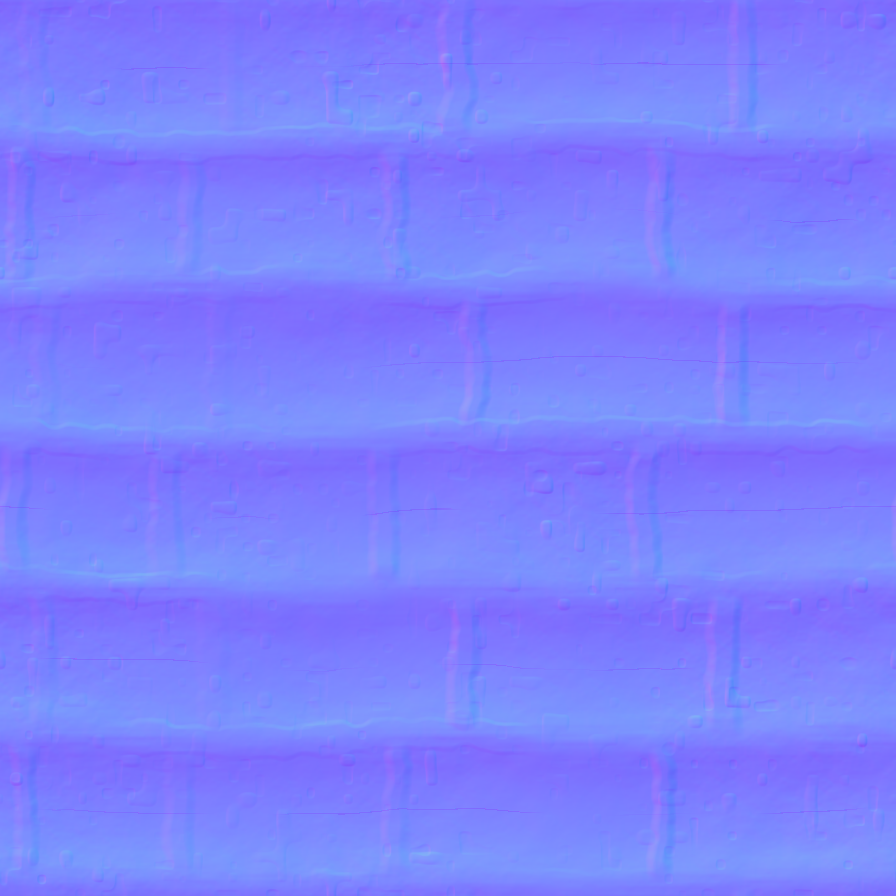
Write a three.js fragment shader that draws this texture map.

```glsl
#define ROWS 6.0
#define COURSE_DEPTH 0.0042
#define CROWN 0.0014
#define JOINT_DEPTH 0.0015
#define JOINT_HALF_WIDTH 0.006
#define JOINT_BEVEL 0.013
#define LIP_DEPTH 0.0005
#define GRAIN 0.0007
#define PIT_DEPTH 0.0006
#define SAMPLE_STEP 0.0012
#define BIAS vec2(-0.02, 0.012)

varying vec2 vUv;

float hash(vec2 p) {
  return fract(sin(dot(p, vec2(127.1, 311.7))) * 43758.5453);
}

// Value noise that tiles over the unit square
float noise(vec2 uv, vec2 cells) {
  vec2 p = uv * cells;
  vec2 i = floor(p);
  vec2 f = p - i;
  f = f * f * f * (f * (f * 6.0 - 15.0) + 10.0);
  vec2 a = mod(i, cells);
  vec2 b = mod(i + 1.0, cells);
  return mix(mix(hash(a), hash(vec2(b.x, a.y)), f.x),
             mix(hash(vec2(a.x, b.y)), hash(b), f.x), f.y);
}

float grain(vec2 uv) {
  float sum = 0.0;
  float amplitude = 1.0;
  vec2 cells = vec2(22.0, 26.0);
  for (int i = 0; i < 4; i++) {
    sum += amplitude * (noise(uv, cells) - 0.5);
    amplitude *= 0.5;
    cells *= 2.0;
  }
  return sum;
}

// Upright joints of one course: two alternating layouts with jitter
float jointDepth(vec2 uv, float row) {
  float odd = mod(row, 2.0);
  vec4 places = mix(vec4(0.018, 0.2, 0.435, 0.727), vec4(0.042, 0.245, 0.523, 0.822), odd);
  vec4 strengths = mix(vec4(0.8, 0.6, 0.75, 0.9), vec4(0.4, 0.25, 0.9, 1.0), odd);
  float wobble = (noise(uv, vec2(14.0, 30.0)) - 0.5) * 0.009
               + (noise(uv, vec2(60.0, 90.0)) - 0.5) * 0.003;
  float depth = 0.0;
  for (int i = 0; i < 4; i++) {
    float seed = hash(vec2(float(i) + 3.0, row));
    float d = uv.x - places[i] + wobble + (seed - 0.5) * 0.03;
    d = abs(d - floor(d + 0.5));
    float halfWidth = JOINT_HALF_WIDTH * (0.4 + seed);
    float groove = 1.0 - smoothstep(halfWidth, halfWidth + JOINT_BEVEL, d);
    depth = max(depth, groove * strengths[i]);
  }
  return depth * (0.65 + 0.6 * noise(uv, vec2(20.0, 30.0)));
}

float height(vec2 uv) {
  // Wavering courses; m is the distance from the bed joint in row units
  float waver = (noise(uv, vec2(6.0, 7.0)) - 0.5) * 0.018
              + (noise(uv, vec2(36.0)) - 0.5) * 0.003;
  float y = (uv.y - 0.01 + waver) * ROWS;
  float row = mod(floor(y), ROWS);
  float v = fract(y) - 0.5;
  float m = 0.5 - abs(v);
  float bed = exp(-m * m / 0.036);
  float h = CROWN * cos(6.2832 * v) - COURSE_DEPTH * bed;

  // Upright joints fade into the bed joints
  h -= JOINT_DEPTH * jointDepth(uv, row) * smoothstep(0.02, 0.17, m);

  // Ragged paint lip, stronger along the lower edge
  float ragged = m + (noise(uv, vec2(50.0, 40.0)) - 0.5) * 0.05;
  float lip = smoothstep(0.3, 0.75, noise(uv, vec2(11.0, 12.0)));
  h += LIP_DEPTH * lip * mix(1.0, 0.6, step(0.0, v)) * smoothstep(0.08, 0.12, ragged);

  // Broad swells, patchy grain and drawn-out ridges in the mortar
  h += 0.0035 * noise(uv, vec2(5.0, 7.0));
  float rough = mix(0.35, 1.2, noise(uv + 0.37, vec2(5.0, 6.0)));
  h += GRAIN * rough * grain(uv);
  h += 0.0002 * bed * noise(uv, vec2(14.0, 150.0));

  // Scattered pits and raised crumbs
  float pits = smoothstep(0.8, 1.0, noise(uv, vec2(54.0, 46.0)));
  float crumbs = smoothstep(0.8, 1.0, noise(uv + 0.61, vec2(70.0, 62.0)));
  return h + PIT_DEPTH * rough * (0.6 * crumbs - pits);
}

void main() {
  // Slopes become a surface direction with green pointing down
  float h = height(vUv);
  float dx = height(vUv + vec2(SAMPLE_STEP, 0.0)) - h;
  float dy = height(vUv + vec2(0.0, SAMPLE_STEP)) - h;
  vec2 slope = vec2(-dx, dy) / SAMPLE_STEP + BIAS;
  vec3 normal = normalize(vec3(slope, 1.0));
  gl_FragColor = vec4(normal * 0.5 + 0.5, 1.0);
}
```
